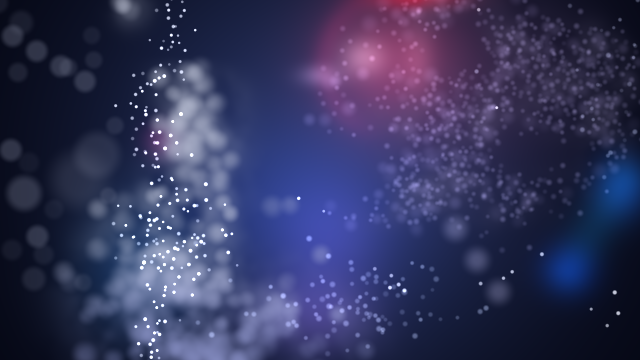
Reproduce this background procedurally as a WebGL 2 fragment shader.

```glsl
#version 300 es
precision highp float;
// Drifting bokeh dust: a pale column, a crimson glow and a dotted swarm over deep blue.
uniform vec2 u_resolution;
out vec4 fragColor;

const int CLOUD = 0, SPARKS = 1, SWARM = 2, RIM = 3, CLUSTER = 4, TRAIL = 5, BOKEH = 6;

vec3 hash3(vec3 v) {
  v = fract(v * vec3(0.1031, 0.1030, 0.0973));
  v += dot(v, v.yxz + 33.33);
  return fract((v.xxy + v.yxx) * v.zyx);
}

float noise(vec2 p) {
  vec2 i = floor(p), f = fract(p);
  f = f * f * (3.0 - 2.0 * f);
  vec2 e = vec2(0, 1);
  return mix(mix(hash3(vec3(i, 7)).x, hash3(vec3(i + e.yx, 7)).x, f.x),
             mix(hash3(vec3(i + e, 7)).x, hash3(vec3(i + 1.0, 7)).x, f.x), f.y);
}

float fbm(vec2 p) {
  float sum = 0.0, amp = 0.53;
  for (int i = 0; i < 3; i++) {
    sum += amp * noise(p);
    p = mat2(1.6, 1.2, -1.2, 1.6) * p + 5.3;
    amp *= 0.5;
  }
  return sum;
}

float bell(float x) { return exp(-x * x); }

float glow(vec2 p, vec2 centre, vec2 size) { return bell(length((p - centre) / size)); }

float disc(vec2 p, vec2 centre, float radius, float soft) {
  return 1.0 - smoothstep(radius * (1.0 - soft), radius + 0.5 / u_resolution.y, length(p - centre));
}

// How likely a particle of each kind is at q
float density(int kind, vec2 q) {
  if (kind == CLOUD) {
    float bend = 0.06 * sin((q.y - 0.45) * 7.0);
    float width = mix(0.18, 0.085, smoothstep(0.15, 0.7, q.y));
    float column = bell((q.x - 0.5 - bend) / width) * (1.0 - smoothstep(0.73, 0.85, q.y));
    return column + 0.7 * glow(q, vec2(0.68, 0.08), vec2(0.25, 0.15))
         + 0.5 * glow(q, vec2(0.775, 0.39), vec2(0.06, 0.05)) + 0.5 * glow(q, vec2(0.36, 0.98), vec2(0.05));
  }
  if (kind == SPARKS) {
    float width = 0.055 + 0.075 * bell((q.y - 0.33) / 0.12);
    return 0.5 * bell((q.x - 0.45 - 0.04 * cos((q.y - 0.33) * 10.0)) / width);
  }
  if (kind == SWARM) {
    float body = 1.0 - smoothstep(0.75, 1.12, length((q - vec2(1.34, 0.72)) / vec2(0.45, 0.36)));
    body *= smoothstep(0.1, 0.8, noise(q * 7.0)) * (1.0 - 0.8 * glow(q, vec2(1.05, 0.87), vec2(0.17)));
    return body + 0.4 * glow(q, vec2(1.06, 0.4), vec2(0.12, 0.04));
  }
  if (kind == RIM) return 0.4 * smoothstep(1.4, 1.75, q.x) * smoothstep(0.45, 0.65, q.y);
  if (kind == CLUSTER) return 0.7 * glow(q, vec2(0.98, 0.15), vec2(0.2, 0.09));
  if (kind == TRAIL) {
    float path = 0.21 - 0.4 * max(q.x - 1.5, 0.0);
    return 0.25 * bell((q.y - path) / 0.055) * smoothstep(0.95, 1.2, q.x);
  }
  return 0.5 * (1.0 - smoothstep(0.25, 0.4, q.x));
}

// Jittered grid of soft dots, thinned by density
float scatter(vec2 p, int kind, float cell, float radius, float soft) {
  float sum = 0.0;
  for (int y = -1; y <= 1; y++)
    for (int x = -1; x <= 1; x++) {
      vec2 id = floor(p / cell) + vec2(x, y);
      vec3 h = hash3(vec3(id + 40.0, float(kind) * 13.0 + 3.0));
      vec2 centre = (id + h.xy) * cell;
      float size = radius * (0.6 + 0.4 * fract(h.x * 17.0));
      float spot = disc(p, centre, size, soft) * (0.3 + 0.7 * fract(h.y * 23.0));
      if (spot > 0.0) sum += spot * step(h.z, density(kind, centre));
    }
  return sum;
}

float chain(vec2 p, vec2 start, vec2 stride, int count, float radius, float swell, float soft) {
  float sum = 0.0;
  for (int i = 0; i < count; i++)
    sum += disc(p, start + stride * float(i), radius + swell * float(i & 1), soft);
  return sum;
}

void main() {
  vec2 p = gl_FragCoord.xy / u_resolution.y;

  // Deep blue field
  vec3 col = vec3(0.01, 0.015, 0.055);
  col += vec3(0.14, 0.185, 0.33) * glow(p, vec2(0.9, 0.54), vec2(0.68, 0.66));
  col += vec3(0.04, 0.07, 0.2) * glow(p, vec2(0.85, 0.42), vec2(0.3, 0.25));
  col += vec3(0.08, 0.05, 0.14) * glow(p, vec2(0.92, 0.34), vec2(0.15, 0.14));
  col += vec3(0.18, 0.12, 0.24) * glow(p, vec2(0.88, 0.13), vec2(0.16, 0.12));
  col += vec3(0.04, 0.12, 0.19) * glow(p, vec2(0.38, 0.25), vec2(0.17, 0.2));

  // Crimson glow with hot spots and a curved left rim
  vec2 d = p - vec2(1.09, 0.82);
  col += vec3(0.12, 0.04, 0.05) * glow(p, vec2(1.25, 0.78), vec2(0.33, 0.28));
  col += vec3(0.34, 0.06, 0.08) * glow(p, vec2(1.07, 0.84), vec2(0.18, 0.18));
  col += vec3(0.1, 0.01, 0.03) * bell((length(d) - 0.19) / 0.035) * smoothstep(0.0, -0.18, d.x);
  col += vec3(0.26, 0.24, 0.24) * glow(p, vec2(1.01, 0.84), vec2(0.06, 0.05));
  col += vec3(0.2, 0.17, 0.2) * glow(p, vec2(0.89, 0.79), vec2(0.06, 0.03));
  col += vec3(0.14, 0.08, 0.09) * glow(p, vec2(1.16, 0.83), vec2(0.045, 0.09));
  col += vec3(0.42, 0.0, 0.0) * glow(p, vec2(1.16, 1.01), vec2(0.13, 0.035));
  col += vec3(0.2, 0.03, 0.1) * glow(p, vec2(0.45, 0.61), vec2(0.05));

  // Blue and teal streak
  vec2 along = vec2(0.15, 0.25), rel = p - vec2(1.58, 0.25);
  float streak = length(rel - along * clamp(dot(rel, along) / dot(along, along), 0.0, 1.0));
  col += vec3(0.0, 0.09, 0.13) * bell(streak / 0.065);
  col += vec3(0.01, 0.06, 0.28) * glow(p, vec2(1.58, 0.25), vec2(0.075, 0.07));
  col += vec3(0.03, 0.13, 0.32) * glow(p, vec2(1.73, 0.48), vec2(0.08, 0.09));

  // Large out-of-focus discs
  float bokeh = chain(p, vec2(0.035, 0.9), vec2(0.067, -0.042), 4, 0.037, 0.0, 0.5)
              + chain(p, vec2(0.03, 0.583), vec2(0.037, -0.12), 3, 0.038, 0.022, 0.5)
              + 0.6 * disc(p, vec2(0.27, 0.57), 0.08, 0.5) + 0.6 * disc(p, vec2(0.22, 0.5), 0.11, 0.7)
              + 0.6 * scatter(p, BOKEH, 0.1, 0.042, 0.5);
  col = mix(col, vec3(0.55, 0.57, 0.66), 1.0 - exp(-0.36 * bokeh));
  col += vec3(0.2, 0.19, 0.21) * chain(p, vec2(1.265, 0.365), vec2(0.06, -0.088), 3, 0.05, 0.0, 0.9);

  // Pale column: smoky haze, then overlapping puffs
  float smoke = smoothstep(0.2, 0.7, fbm(p * 8.0));
  float haze = density(CLOUD, p) * smoke;
  float puffs = scatter(p, CLOUD, 0.045, 0.045, 0.9) * mix(0.45, 1.0, smoke);
  vec3 mist = mix(vec3(0.62, 0.65, 0.88), vec3(0.82, 0.84, 0.91), smoothstep(0.0, 0.4, p.y));
  col = mix(col, mist, 1.0 - exp(-0.75 * haze - 0.75 * puffs));

  // Dust swarm and lower trail
  float veil = density(SWARM, p) * smoothstep(0.2, 0.75, fbm(p * 9.0 + 3.0));
  col = mix(col, vec3(0.46, 0.43, 0.56), 0.3 * veil);
  col += vec3(0.11, 0.1, 0.13) * scatter(p, SWARM, 0.04, 0.032, 0.9);
  col += vec3(0.17, 0.16, 0.2) * scatter(p, SWARM, 0.019, 0.0115, 0.9);
  col += vec3(0.28, 0.29, 0.33) * scatter(p, RIM, 0.036, 0.009, 0.7);
  col += vec3(0.32, 0.34, 0.38) * scatter(p, CLUSTER, 0.02, 0.0105, 0.7);
  col += 0.75 * scatter(p, TRAIL, 0.034, 0.0075, 0.6);
  col += scatter(p, SPARKS, 0.018, 0.006, 0.6);

  fragColor = vec4(min(col, 1.0), 1.0);
}
```
